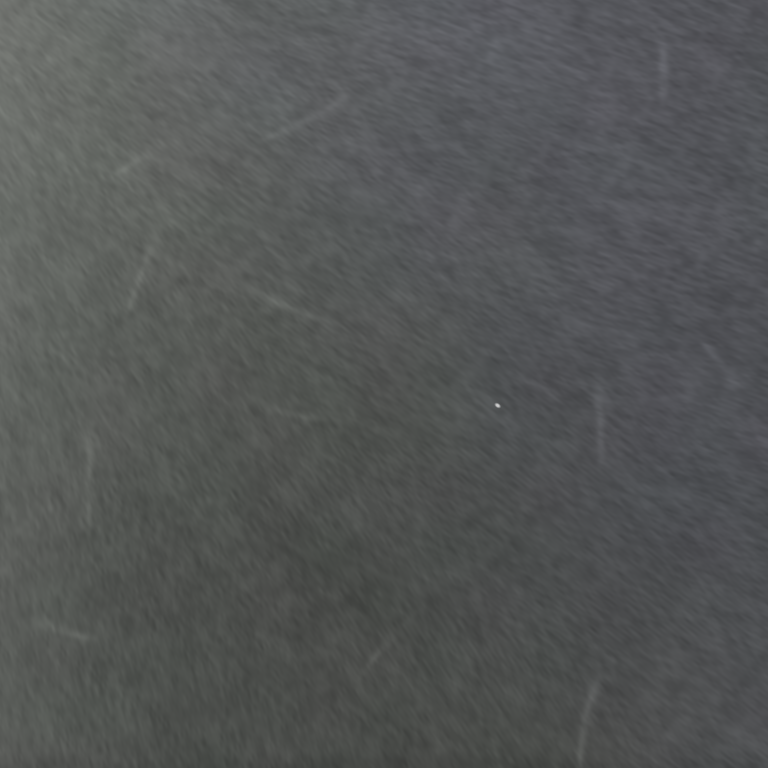
Write a Shadertoy shader that draws this texture.

```glsl
// Dull brushed metal sheet: a soft light falloff with a cool upper right,
// fine grain whose direction turns from steep (lower left) to shallow
// (upper right), plus a few pale curved scratches and one bright speck.

const vec3  WARM_TINT     = vec3(0.985, 1.015, 0.975);
const vec3  COOL_TINT     = vec3(0.980, 0.995, 1.050);
const float BASE_SHADE    = 0.311;
const float LEFT_GLOW     = 0.062;
const float TOP_GLOW      = 0.080;
const float LOWER_SHADOW  = 0.030;
const float STEEP_ANGLE   = -1.30;   // grain angle at lower left, radians
const float SHALLOW_ANGLE = -0.35;   // grain angle at upper right
const float GRAIN_LAYERS  = 4.0;
const vec2  GRAIN_SCALE   = vec2(66.0, 180.0); // cells along and across
const float GRAIN_DEPTH   = 0.064;
const float MOTTLE_DEPTH  = 0.018;
const vec2  SCRATCH_CELLS = vec2(3.0, 4.0);
const float SCRATCH_LIGHT = 0.075;
const float SCRATCH_WIDTH = 0.0062;
const vec2  SPECK_POS     = vec2(0.648, 0.472);
const float SPECK_RADIUS  = 0.0045;

float hash(vec2 p) {
    return fract(sin(dot(p, vec2(127.1, 311.7))) * 43758.5453);
}

// Smooth value noise, centred on zero
float noise(vec2 p) {
    vec2 i = floor(p), f = fract(p);
    f = f * f * (3.0 - 2.0 * f);
    float low  = mix(hash(i), hash(i + vec2(1, 0)), f.x);
    float high = mix(hash(i + vec2(0, 1)), hash(i + vec2(1, 1)), f.x);
    return mix(low, high, f.y) - 0.5;
}

// Coordinates along and across a direction
vec2 alongAcross(vec2 p, float angle) {
    float c = cos(angle), s = sin(angle);
    return vec2(c * p.x + s * p.y, c * p.y - s * p.x);
}

// Streaks of one direction in three sizes
float streaks(vec2 p, float angle, float seed) {
    vec2 q = alongAcross(p, angle) * GRAIN_SCALE + seed * 37.0;
    return 0.35 * noise(q * 0.4) + 0.7 * noise(q + 11.3) + 0.45 * noise(q * 1.7 + 5.7);
}

// Cross-fade fixed directions so that the grain turns without shearing
float turningGrain(vec2 p) {
    float turn = smoothstep(0.1, 1.6, p.x + 0.9 * p.y);
    float sum = 0.0, power = 0.0;
    for (float i = 0.0; i < GRAIN_LAYERS; i++) {
        float w = max(0.0, 1.0 - abs(turn * (GRAIN_LAYERS - 1.0) - i));
        float angle = mix(STEEP_ANGLE, SHALLOW_ANGLE, i / (GRAIN_LAYERS - 1.0));
        sum += w * streaks(p, angle, i + 1.0);
        power += w * w;
    }
    return sum / sqrt(power);
}

// One pale, slightly bent scratch per cell, with faded ends
float scratches(vec2 p) {
    float light = 0.0;
    for (float y = 0.0; y < SCRATCH_CELLS.y; y++)
    for (float x = 0.0; x < SCRATCH_CELLS.x; x++) {
        vec2 id = vec2(x, y) + 3.0;
        vec2 jitter = vec2(hash(id), hash(id + 17.0));
        vec2 center = (vec2(x, y) + 0.1 + 0.8 * jitter) / SCRATCH_CELLS;
        float angle = 1.57 + 2.6 * (hash(id + 31.0) - 0.5);
        float halfLength = mix(0.045, 0.085, hash(id + 43.0));
        vec2 q = alongAcross(p - center, angle);
        q.y += 5.0 * (hash(id + 59.0) - 0.5) * q.x * q.x;
        float width = SCRATCH_WIDTH * (1.0 + 5.0 * q.x);
        float core = exp(-q.y * q.y / (width * width));
        float ends = 1.0 - smoothstep(0.4, 1.0, abs(q.x) / halfLength);
        float wear = 0.85 + 0.7 * noise(q * vec2(45.0, 120.0) + id * 9.0);
        light += core * ends * wear * mix(0.4, 1.0, hash(id + 71.0));
    }
    return light;
}

void mainImage(out vec4 fragColor, in vec2 fragCoord) {
    vec2 p = fragCoord / iResolution.xy;

    // Broad light and shadow
    float shade = BASE_SHADE;
    shade += LEFT_GLOW * exp(-p.x / 0.22);
    shade += TOP_GLOW * smoothstep(0.25, 1.05, p.y) * (1.0 - 0.7 * p.x);
    vec2 fromShadow = p - vec2(0.36, 0.12);
    shade -= LOWER_SHADOW * exp(-dot(fromShadow, fromShadow) / 0.10);
    shade -= 0.025 * (1.0 - smoothstep(0.0, 0.025, p.y));

    // Mottling, grain and scratches
    vec2 m = alongAcross(p, -0.6);
    shade += MOTTLE_DEPTH * (noise(m * vec2(7.0, 11.0)) + noise(m * vec2(26.0, 36.0) + 8.0));
    shade += GRAIN_DEPTH * turningGrain(p) * mix(0.9, 1.1, p.y);
    shade += SCRATCH_LIGHT * scratches(p);

    // Cool tint towards the upper right, with weak colour blotches
    float coolness = p.x + 0.6 * (p.y - 0.5) + 0.15 * noise(p * 9.0 + 4.0);
    vec3 color = shade * mix(WARM_TINT, COOL_TINT, smoothstep(0.3, 0.95, coolness));
    color += vec3(0.006, -0.003, 0.003) * noise(p * 14.0 + 21.0);

    // Bright speck
    vec2 s = alongAcross(p - SPECK_POS, -0.6) * vec2(0.8, 1.25);
    color = mix(color, vec3(0.8), 1.0 - smoothstep(0.2, 1.0, length(s) / SPECK_RADIUS));

    fragColor = vec4(color, 1.0);
}
```
